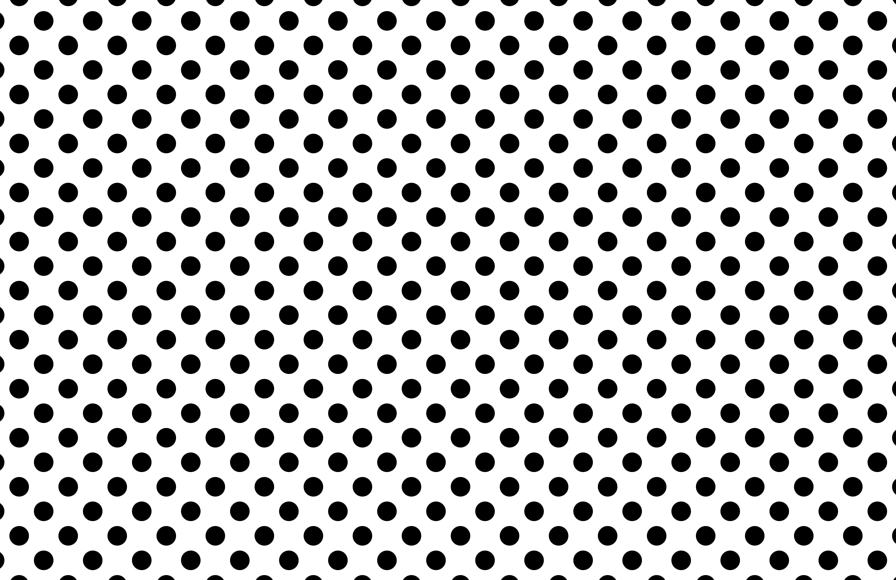
Give the GLSL for this pattern, as a WebGL 1 fragment shader.

```glsl
precision highp float;
// Staggered rows of black polka dots on a white ground.

uniform vec2 u_resolution;

// Lengths are fractions of the canvas height.
const float PERIOD = 0.08455;
const float DOT_RADIUS = 0.01685;
const vec2 FIRST_DOT = vec2(0.0753, 0.0339);
const vec3 GROUND = vec3(1.0);
const vec3 INK = vec3(0.0);

// Distance from p to the nearest centre of a square grid through the origin.
float gridDistance(vec2 p, float period) {
  vec2 cell = fract(p / period + 0.5) - 0.5;
  return length(cell) * period;
}

// Signed distance to dots at the corners and centres of square cells.
float staggeredDots(vec2 p, float period, float radius) {
  float corners = gridDistance(p, period);
  float centres = gridDistance(p - 0.5 * period, period);
  return min(corners, centres) - radius;
}

// Coverage of a shape with its edge smoothed over the given width.
float coverage(float dist, float edgeWidth) {
  return 1.0 - smoothstep(-0.5 * edgeWidth, 0.5 * edgeWidth, dist);
}

void main() {
  vec2 p = gl_FragCoord.xy / u_resolution.y;
  float edgeWidth = 1.5 / u_resolution.y;
  float dist = staggeredDots(p - FIRST_DOT, PERIOD, DOT_RADIUS);
  gl_FragColor = vec4(mix(GROUND, INK, coverage(dist, edgeWidth)), 1.0);
}
```
